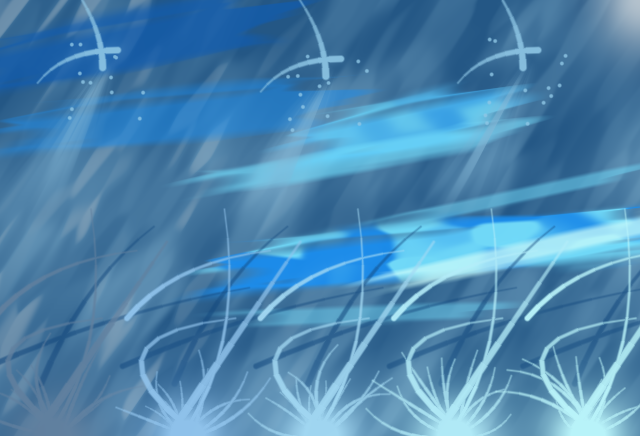
This background is drawn by a Shadertoy shader. Its source:

```glsl
// Windswept blue meadow: diagonal rain, glowing cyan bands and pale grass tufts.
// Stretched cellular noise makes the brushwork; looped curves make sprays and grass.

vec2 hash2(vec2 p) {
    vec3 q = fract(p.xyx * vec3(.1031, .103, .0973));
    q += dot(q, q.yzx + 33.33);
    return fract((q.xx + q.yz) * q.zy);
}

// Cellular noise with softly blended cells
float dabs(vec2 p) {
    vec2 cell = floor(p), f = fract(p);
    float sum = 0., total = 0.;
    for (int y = -1; y <= 1; y++)
    for (int x = -1; x <= 1; x++) {
        vec2 o = vec2(x, y), h = hash2(cell + o + 40.), d = o + h - f;
        float k = exp(-7. * dot(d, d));
        sum += k * fract(h.x * 7.3 + h.y * 3.1);
        total += k;
    }
    return sum / total;
}

float blob(vec2 p, vec2 centre, vec2 size) {
    vec2 d = (p - centre) / size;
    return exp(-dot(d, d));
}

// Adds a tapered quadratic stroke with a faint halo, from root a to tip c
void stroke(inout float ink, vec2 p, vec2 a, vec2 b, vec2 c, float width) {
    float near = 9., at = 0., soft = 1.3 / iResolution.y;
    vec2 from = a;
    for (int i = 1; i <= 9; i++) {
        float t = float(i) / 9.;
        vec2 to = mix(mix(a, b, t), mix(b, c, t), t), e = to - from;
        float h = clamp(dot(p - from, e) / dot(e, e), 0., 1.);
        float d = length(p - from - e * h);
        if (d < near) { near = d; at = t; }
        from = to;
    }
    width *= 1. - .75 * at;
    float line = 1. - smoothstep(width - soft, width + soft, near);
    ink = max(ink, line * (.85 - .25 * at) + .2 * (1. - at) * exp(-near * 75.));
}

// Ragged luminous band from a to b
float band(vec2 p, vec2 a, vec2 b, float halfWidth) {
    float len = length(b - a);
    vec2 dir = (b - a) / len;
    float along = dot(p - a, dir), across = dot(p - a, vec2(-dir.y, dir.x));
    float fray = dabs(vec2(along * 3., across * 45.)) - .5;
    float ends = smoothstep(-.04, .1, along + fray * .3)
               * smoothstep(-.04, .06, len - along + fray * .25);
    return ends * (1. - smoothstep(.55, 1.2, abs(across) / halfWidth + fray * .6));
}

void mainImage(out vec4 fragColor, in vec2 fragCoord) {
    vec2 p = fragCoord / iResolution.xy * vec2(1.477, 1);

    // Diagonal brushwork over broad light and dark areas
    vec2 rain = vec2(dot(p, vec2(.83, -.55)), dot(p, vec2(.55, .83)));
    float fine = dabs(rain * vec2(34, 7) + 9.);
    float light = .5 * dabs(rain * vec2(11, 4)) + .32 * fine - .19;
    light += .42 * blob(p, vec2(.2, .5), vec2(.35, .22));
    light += .3 * blob(p, vec2(.62, .62), vec2(.25, .13));
    light += .55 * blob(p, vec2(1.5, .58), vec2(.1, .22));
    light -= .25 * blob(p, vec2(.95, .5), vec2(.3, .07));
    vec3 col = mix(vec3(.14, .34, .52), vec3(.46, .65, .77), clamp(light, 0., 1.));
    col = mix(col, vec3(.6, .68, .74), .5 * smoothstep(.65, .95, fine) * (1. - smoothstep(.2, .9, p.x)));
    col = mix(col, vec3(.76, .8, .83), .9 * blob(p, vec2(1.48, 1), vec2(.1, .12)));

    // Glowing bands, deep blue first and then cyan
    float dab = dabs(p * vec2(9, 20));
    vec3 azure = vec3(.1, .55, .93), cyan = vec3(.45, .87, .99);
    col = mix(col, vec3(.07, .36, .68), .75 * band(p, vec2(-.1, .82), vec2(.65, .97), .07));
    col = mix(col, azure, .5 * band(p, vec2(.03, .69), vec2(.78, .77), .06));
    col = mix(col, mix(azure, cyan, .3 + .7 * dab), .85 * band(p, vec2(.7, .66), vec2(1.15, .75), .065));
    col = mix(col, cyan, .65 * band(p, vec2(.48, .58), vec2(1.16, .7), .032));
    col = mix(col, cyan, .5 * band(p, vec2(.9, .49), vec2(1.42, .6), .018));
    vec3 glow = mix(azure, cyan, smoothstep(.45, .95, dab + p.x * .25));
    col = mix(col, glow, .95 * band(p, vec2(.51, .37), vec2(1.55, .485), .066));
    col = mix(col, vec3(.78, .98, .98), .75 * band(p, vec2(.88, .35), vec2(1.55, .5), .026));
    col = mix(col, cyan, .45 * band(p, vec2(.55, .27), vec2(1.1, .29), .022));

    // Three hanging sprays: veil, bent stem, crossbar and drops
    for (int i = 0; i < 3; i++) {
        float n = float(i), ink = 0.;
        vec2 q = p - vec2(.237 + .545 * n - .03 * n * n, -.02 * n * (2. - n));
        float drop = .87 - q.y, fall = max(drop, 0.), side = q.x - .02 + drop * .52;
        float veil = blob(vec2(side, 0), vec2(0), vec2(.012 + .2 * fall, 1));
        veil *= smoothstep(0., .1, drop) * (1. - smoothstep(.2, .43, drop));
        float rays = dabs(vec2(side / (.04 + fall) * 18., drop * 3. + n * 8.));
        col = mix(col, vec3(.52, .72, .84), veil * (.26 + .49 * rays));
        stroke(ink, q, vec2(0, .845), vec2(0, .93), vec2(-.06, 1.02), .009);
        stroke(ink, q, vec2(.035, .885), vec2(-.09, .885), vec2(-.15, .81), .008);
        for (int k = 0; k < 14; k++) {
            float d = length(q - vec2(-.1, .71) - .2 * hash2(vec2(k, i) + 3.));
            ink = max(ink, .8 - .8 * smoothstep(.002, .0065, d));
        }
        col = mix(col, vec3(.56, .78, .9), min(ink, .9));
    }

    // Grass tufts: dark blades behind, then pale curls and a spray of roots
    for (int i = 0; i < 5; i++) {
        float n = float(i), dark = 0., pale = 0.;
        vec2 q = p - vec2(.125 + .308 * n, 0);
        if (q.y > .56 || abs(q.x) > .5) continue;
        stroke(dark, q, vec2(-.03, .12), vec2(.07, .36), vec2(.23, .48), .008);
        stroke(dark, q, vec2(-.15, .16), vec2(.15, .29), vec2(.45, .34), .007);
        col = mix(col, vec3(.07, .28, .49), .7 * dark);
        stroke(pale, q, vec2(0, .02), vec2(.13, .22), vec2(.085, .52), .006);
        stroke(pale, q, vec2(-.14, .27), vec2(-.03, .4), vec2(.19, .425), .007);
        stroke(pale, q, vec2(-.03, .02), vec2(.12, .24), vec2(.26, .445), .012);
        stroke(pale, q, vec2(0, .02), vec2(-.26, .23), vec2(.11, .27), .009);
        for (int k = 0; k < 12; k++) {
            vec2 h = hash2(vec2(k, i) + 17.);
            float angle = .35 + .21 * (float(k) + h.x);
            vec2 tip = vec2(cos(angle), sin(angle)) * (.11 + .13 * h.y);
            vec2 bend = tip * .55 + vec2(-tip.y, tip.x) * (h.x - .5) * .7;
            stroke(pale, q, vec2(.04 * h.y - .02, 0), bend, tip, .007);
        }
        vec3 tint = mix(vec3(.38, .5, .62), vec3(.57, .77, .93), min(n, 1.));
        tint = mix(tint, vec3(.74, .97, .99), clamp(n * .4 - .4, 0., 1.));
        pale = max(pale, 1.2 * blob(q, vec2(0), vec2(.08, .07)));
        col = mix(col, tint, .35 * blob(q, vec2(0), vec2(.17, .16)));
        col = mix(col, tint, min(pale, .95));
    }
    fragColor = vec4(col, 1);
}
```
